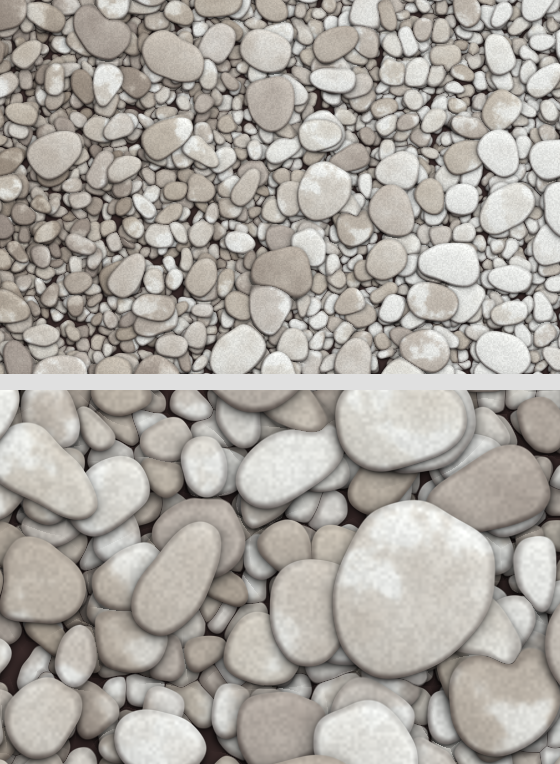
Top: the whole. Bottom: its middle third, enlarged.
Reproduce this texture procedurally as a Shadertoy shader.

```glsl
// Dry beach pebbles, warm taupe on the left and chalky white on the right.
// Layers of jittered, egg-shaped stones are stacked from small to large;
// each stone is flat-topped, dusted with noise and shades the layers below.

#define SMALLEST   0.034   // grid size of the finest layer, canvas heights
#define GROWTH     1.44    // size ratio between layers
#define LAYERS     5
#define SHADOW     0.0042  // reach of contact shadows
#define WHITENING  0.46    // how much paler the right side gets
#define RIM_WIDTH  0.0065
#define LIGHT_DIR  vec2(0.35, 0.94)
#define CREVICE    vec3(0.24, 0.18, 0.175)
#define TAUPE      vec3(0.575, 0.535, 0.507)
#define STONE_GREY vec3(0.735, 0.707, 0.675)
#define CHALK      vec3(0.885, 0.89, 0.88)

vec4 hash4(vec2 p) {
    vec4 q = fract(p.xyxy * vec4(0.1031, 0.1030, 0.0973, 0.1099));
    q += dot(q, q.wzxy + 33.33);
    return fract((q.xxyz + q.yzzw) * q.zywx);
}

float noise(vec2 p) {
    vec2 i = floor(p), f = fract(p);
    f = f * f * (3.0 - 2.0 * f);
    return mix(mix(hash4(i).x, hash4(i + vec2(1, 0)).x, f.x),
               mix(hash4(i + vec2(0, 1)).x, hash4(i + vec2(1, 1)).x, f.x), f.y);
}

float fbm(vec2 p) {
    float sum = 0.0, amp = 0.55;
    for (int i = 0; i < 4; i++) {
        sum += amp * noise(p);
        p = mat2(1.6, 1.2, -1.2, 1.6) * p + 7.3;
        amp *= 0.5;
    }
    return sum;
}

float smoothMin(float a, float b, float k) {
    float h = max(k - abs(a - b), 0.0) / k;
    return min(a, b) - 0.25 * h * h * k;
}

// Distance to an egg-shaped stone; also returns its outward slope.
float stoneDistance(vec2 p, vec2 radii, float angle, float egg, out vec2 slope) {
    float c = cos(angle), s = sin(angle);
    mat2 turn = mat2(c, -s, s, c);
    vec2 q = turn * p / radii;
    q.y *= 1.0 + egg * clamp(q.x, -1.2, 1.2);
    float k = pow(dot(pow(abs(q), vec2(2.3)), vec2(1.0)), 1.0 / 2.3);
    vec2 g = q / radii;
    float steep = max(length(g), 0.001);
    slope = (g / steep) * turn * min(k * k * k, 1.0);
    return k * (k - 1.0) / steep;
}

vec3 stoneColour(vec2 p, vec4 rnd, float across) {
    float dust = fbm(p * 23.0 + rnd.xy * 40.0);
    float tone = 0.24 + 0.58 * rnd.z + WHITENING * (across - 0.5);
    tone += 0.25 * (fbm(p * 3.0 + 4.0) - 0.5);
    tone += 0.3 * smoothstep(0.48, 0.72, dust) * step(0.45, rnd.w);
    tone = clamp(tone + 0.3 * (dust - 0.5), 0.0, 1.0);
    vec3 col = mix(TAUPE, STONE_GREY, smoothstep(0.0, 0.5, tone));
    col = mix(col, CHALK, smoothstep(0.42, 0.9, tone));
    col *= mix(vec3(1.0), vec3(1.01, 1.0, 0.95), rnd.x * (1.0 - tone));
    return col * (0.95 + 0.1 * noise(p * 300.0));
}

// Paints one layer of stones over the colour below it.
vec3 addLayer(vec3 below, vec2 p, float size, float share, float swell, float id, float across) {
    vec2 grid = p / size + id * vec2(7.37, 3.61);
    vec2 cell = floor(grid);
    float nearest = 1.0, second = 2.0;
    vec2 slope = vec2(0.0);
    vec4 look = vec4(0.5);
    for (int y = -1; y <= 1; y++)
    for (int x = -1; x <= 1; x++) {
        vec2 c = cell + vec2(x, y);
        vec4 a = hash4(c + id * 31.0 + 11.0), b = hash4(c + id * 57.0 + 203.0);
        if (a.w > share) continue;
        vec2 offset = (grid - c - 0.5 - 0.7 * (a.xy - 0.5)) * size;
        float radius = size * swell * mix(0.36, 0.56, a.z);
        vec2 radii = radius * vec2(1.0, mix(0.52, 0.9, b.x));
        float lean = 2.0 * b.y - 1.0;
        vec2 s;
        float d = stoneDistance(offset, radii, 0.2 + 1.5 * lean, 0.6 * (b.z - 0.5), s);
        d += size * 0.07 * (noise(p / size * 3.0 + b.xy * 50.0) - 0.5);
        if (d < nearest) {
            second = nearest;
            nearest = d;
            slope = s;
            look = vec4(b.w, b.x, fract(a.z * 7.0 + b.y), fract(b.z * 5.0 + a.x));
        } else second = min(second, d);
    }
    float edge = smoothMin(-nearest, 0.5 * (second - nearest), 0.12 * size);
    float lit = dot(slope, LIGHT_DIR);

    // Contact shadow, deeper on the side away from the light
    float shade = exp(-max(nearest, 0.0) / SHADOW) * (0.42 - 0.24 * lit);
    vec3 col = below * (1.0 - shade);

    // Flat-topped stone, its rim darkest on the shaded side
    float rim = smoothstep(0.0, min(RIM_WIDTH, 0.2 * size), edge);
    vec3 stone = stoneColour(p, look, across) * (1.01 + 0.11 * lit);
    vec3 rimTint = mix(vec3(0.5, 0.465, 0.46), vec3(0.9), 0.5 + 0.5 * lit);
    stone *= mix(rimTint, vec3(1.0), rim);
    float aa = 0.8 / iResolution.y;
    return mix(col, stone, smoothstep(-aa, aa, edge));
}

void mainImage(out vec4 fragColor, in vec2 fragCoord) {
    vec2 p = fragCoord / iResolution.y;
    float across = fragCoord.x / iResolution.x;
    vec3 col = CREVICE;
    float size = SMALLEST;
    for (int i = 0; i < LAYERS; i++) {
        float level = float(i);
        // The finest stones swell until they fill the ground
        float swell = 1.08 + 0.42 * exp(-1.5 * level);
        col = addLayer(col, p, size, 1.0 - 0.15 * level, swell, level, across);
        size *= GROWTH;
    }
    fragColor = vec4(clamp(col, 0.0, 1.0), 1.0);
}
```
